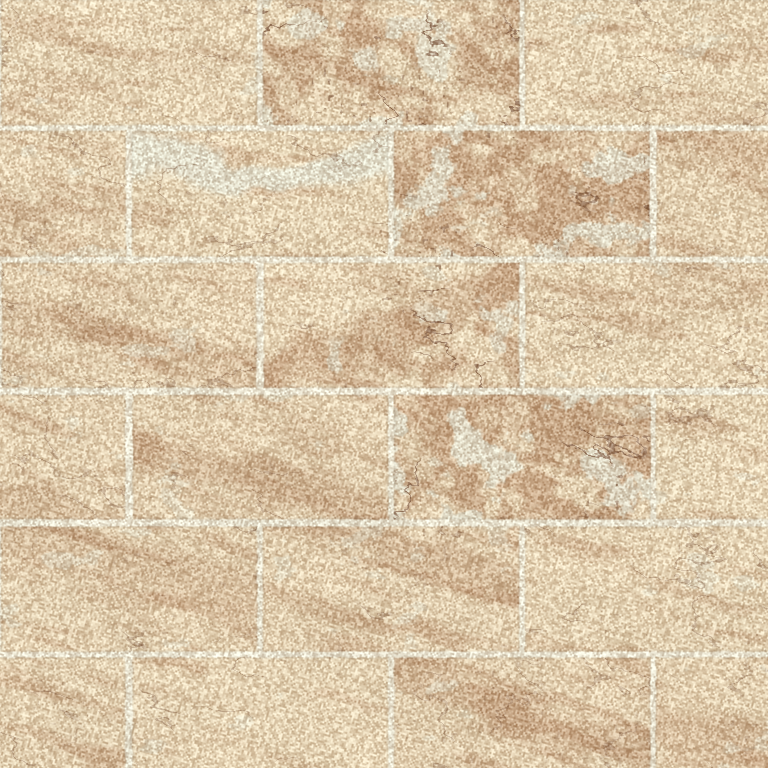
Reproduce this texture procedurally as a Shadertoy shader.

```glsl
float hash(vec2 p) {
    vec3 q = fract(p.xyx * vec3(0.1031, 0.1030, 0.0973));
    q += dot(q, q.yzx + 33.33);
    return fract((q.x + q.y) * q.z);
}

float noise(vec2 p) {
    vec2 i = floor(p), f = fract(p);
    f = f * f * (3.0 - 2.0 * f);
    return mix(mix(hash(i), hash(i + vec2(1, 0)), f.x),
               mix(hash(i + vec2(0, 1)), hash(i + vec2(1, 1)), f.x), f.y);
}

float fbm(vec2 p) {
    float sum = 0.0, amp = 0.5;
    for (int i = 0; i < 5; i++) {
        sum += amp * noise(p);
        p = mat2(1.6, 1.2, -1.2, 1.6) * p + 7.3;
        amp *= 0.5;
    }
    return sum / 0.97;
}

// Soft stripe of half width w around zero
float stripe(float d, float w) {
    return 1.0 - smoothstep(0.4 * w, w, abs(d));
}

vec3 stone(vec2 id, vec2 f) {
    const vec3 sand = vec3(0.89, 0.82, 0.70);
    const vec3 brown = vec3(0.75, 0.61, 0.48);
    const vec3 chalk = vec3(0.88, 0.87, 0.80);
    float seed = hash(id + 31.7);
    float kind = hash(id * 3.1 + 12.4);
    vec2 p = f * vec2(2.0, 1.0);
    vec2 q = p + 40.0 * vec2(seed, kind) + 9.0 * id;
    float warp = fbm(q * 3.0);

    // Bedding layers rising gently to the right
    vec2 bed = vec2(q.x + 0.3 * q.y, q.y - (0.1 + 0.25 * seed) * q.x);
    float layers = fbm(bed * vec2(1.6, 9.0) + warp);
    float brownness = 0.5 * smoothstep(0.48, 0.8, layers) + 0.12 * (seed - 0.4);
    float slope = 0.4 * seed - 0.05;
    float bandAt = 0.1 + 0.75 * kind + slope * (p.x - 1.0) + 0.3 * (warp - 0.5);
    brownness += stripe(f.y - bandAt, 0.22) * 0.4 * smoothstep(0.4, 0.9, seed);

    // Broken, clast-filled stone in the middle tiles of the upper rows
    float middle = step(abs(id.x - 1.0 - mod(id.y, 2.0)), 0.1) * step(id.y, 3.5);
    float broken = middle * (0.65 + 0.35 * seed);
    float wedge = id.y == 2.0 ? smoothstep(-0.1, 0.12, f.y + 0.42 * p.x - 0.85 + 0.5 * (warp - 0.5)) : 1.0;
    float clasts = fbm(q * 5.0 + 1.5 * warp);
    brownness += broken * wedge * 0.8 * smoothstep(0.62, 0.35, clasts);
    if (id.y == 2.0) brownness += middle * 0.45 * stripe(f.y + 0.42 * p.x - 0.97 + 0.4 * (warp - 0.5), 0.25);

    vec3 col = mix(sand, brown, clamp(brownness, -0.1, 0.8));
    col += 0.05 * (warp - 0.5);

    // Chalky patches and one wide pale seam
    float chalky = broken * wedge * smoothstep(0.6, 0.68, fbm(q * 4.0 + 17.0));
    chalky += 0.5 * smoothstep(0.7, 0.76, fbm(q * vec2(3.0, 5.0) + 5.0));
    if (id == vec2(1)) {
        float seam = f.y - 0.3 - 0.13 * cos(3.2 * p.x + 2.8) + 0.25 * (warp - 0.5);
        chalky += stripe(seam, 0.17 + 0.06 * cos(3.0 * p.x));
    }
    col = mix(col, chalk, 0.85 * min(chalky, 1.0));

    // Hairline cracks and pits
    float crack = stripe(fbm(bed * vec2(2.0, 4.0) + 23.0) - 0.5, 0.016);
    crack *= smoothstep(0.55, 0.75, noise(q * 3.0 + 11.0)) * (0.35 + 0.5 * broken);
    float pit = smoothstep(0.84, 0.95, noise(q * 32.0));
    pit *= smoothstep(0.45, 0.7, noise(q * 2.5 + 3.0)) * (0.25 + 0.35 * broken);
    return mix(col, vec3(0.55, 0.42, 0.33), clamp(crack + pit, 0.0, 0.7));
}

void mainImage(out vec4 fragColor, in vec2 fragCoord) {
    vec2 uv = fragCoord / iResolution.xy;
    vec2 tiles = vec2(2.93, 5.835);

    // Half-offset courses counted from the top
    vec2 g = vec2(uv.x, 1.0 - uv.y) * tiles + vec2(0.008, 0.027);
    float row = floor(g.y);
    g.x += 0.5 * mod(row, 2.0);
    vec2 id = floor(g), f = fract(g);

    // Distance to the joints, with uneven widths
    vec2 joint = floor(g + 0.5);
    vec2 edge = (0.5 - abs(f - 0.5)) / tiles;
    vec2 halfWidth = 0.0033 + 0.0016 * vec2(hash(vec2(joint.x, row) + 5.0), hash(vec2(joint.y, 8.0)));
    vec2 gap = edge - halfWidth;
    float d = min(gap.x, gap.y) + 0.0018 * (noise(uv * 110.0) - 0.5);
    float soft = 0.0009 + 0.5 / iResolution.y;

    vec3 col = stone(id, f);
    col *= 1.0 - 0.06 * (1.0 - smoothstep(0.0, 0.004, d));
    vec3 grout = vec3(0.91, 0.885, 0.81) + 0.04 * (noise(uv * 25.0) - 0.5);
    col = mix(grout, col, smoothstep(-soft, soft, d));

    // Sandy grain over stone and grout
    float grain = noise(mat2(0.96, 0.28, -0.28, 0.96) * uv * 400.0 + 500.0) - 0.5;
    col += grain * vec3(0.25, 0.31, 0.34);
    fragColor = vec4(clamp(col, 0.0, 1.0), 1.0);
}
```
